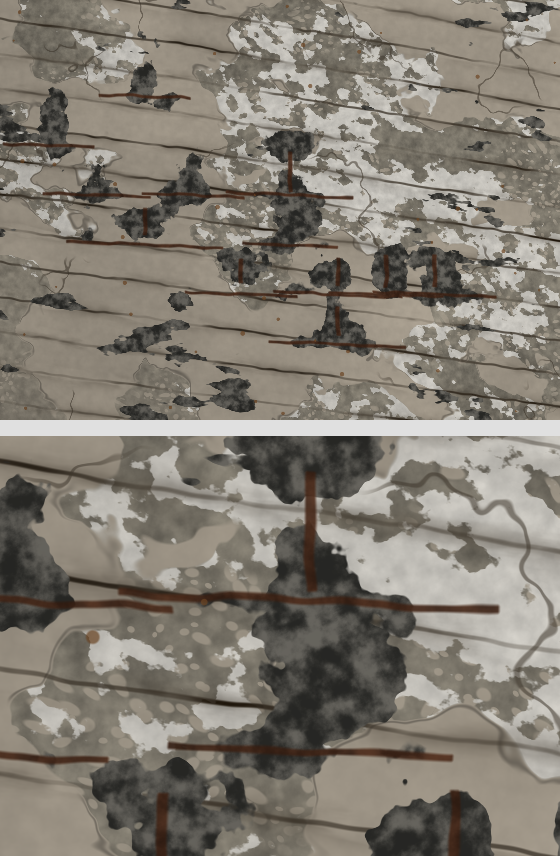
Top, the full canvas; bottom, a detail of the centre.
Reproduce this texture procedurally as a WebGL 1 fragment shader.

```glsl
precision highp float;
// Weathered concrete wall: peeling white paint, board seams, dark spalls and rusty bars.

uniform vec2 u_resolution;

const vec3 PLASTER   = vec3(0.61, 0.575, 0.52);
const vec3 WEATHERED = vec3(0.47, 0.45, 0.405);
const vec3 PAINT     = vec3(0.79, 0.78, 0.755);
const vec3 CHARCOAL  = vec3(0.15, 0.15, 0.14);
const vec3 STONE     = vec3(0.40, 0.39, 0.365);
const vec3 SEAM      = vec3(0.24, 0.21, 0.17);
const vec3 RUST      = vec3(0.25, 0.14, 0.085);
const vec3 RUST_SPOT = vec3(0.42, 0.27, 0.14);

const float BOARD_PITCH = 0.083;
const float BOARD_SLANT = 0.13;
const float BARE_LEVEL  = 0.455;  // paint cover below this has peeled off
const float WHITE_LEVEL = 0.522;  // paint above this is still white
const float CHIP_LEVEL  = 0.70;
const vec2  BAR_PITCH   = vec2(0.115, 0.118);
const int   SPALLS      = 12;

float hash(vec2 p) {
  return fract(sin(dot(p, vec2(127.1, 311.7))) * 43758.5453);
}

float noise(vec2 p) {
  vec2 i = floor(p), f = fract(p);
  f = f * f * (3.0 - 2.0 * f);
  return mix(mix(hash(i), hash(i + vec2(1.0, 0.0)), f.x),
             mix(hash(i + vec2(0.0, 1.0)), hash(i + 1.0), f.x), f.y);
}

float fbm(vec2 p) {
  float sum = 0.0, amp = 0.5;
  for (int i = 0; i < 5; i++) {
    sum += amp * noise(p);
    p = mat2(1.6, 1.2, -1.2, 1.6) * p + 17.3;
    amp *= 0.5;
  }
  return sum;
}

// Scattered round blobs; share is the fraction of cells that hold one.
float blobs(vec2 p, float share, float radius) {
  vec2 cell = floor(p);
  float mask = 0.0;
  for (int y = -1; y <= 1; y++) {
    for (int x = -1; x <= 1; x++) {
      vec2 id = cell + vec2(float(x), float(y));
      vec2 centre = id + vec2(hash(id + 3.1), hash(id + 8.7));
      float r = radius * (0.4 + 0.8 * hash(id + 5.3));
      float inside = 1.0 - smoothstep(r * 0.75, r * 1.15, length(p - centre));
      mask = max(mask, inside * step(hash(id), share));
    }
  }
  return mask;
}

float boxDistance(vec2 p, vec2 halfSize) {
  vec2 d = abs(p) - halfSize;
  return length(max(d, 0.0)) + min(max(d.x, d.y), 0.0);
}

void main() {
  vec2 p = gl_FragCoord.xy / u_resolution.y;
  float px = 1.0 / u_resolution.y;
  vec2 q = vec2(p.x, 1.25 * (p.y + BOARD_SLANT * p.x));
  vec2 warped = q + 0.03 * vec2(noise(q * 22.0), noise(q * 22.0 + 40.0));
  float grain = fbm(p * 75.0);
  float blotch = fbm(q * 4.0 + 9.0);

  // Smooth bare plaster, plainest in the lower left
  float plain = smoothstep(0.75, 0.2, length(p * vec2(0.9, 1.3)));
  float cover = fbm(warped * 5.0 + 2.0) - 0.07 * plain;
  vec3 col = PLASTER * (0.86 + 0.2 * blotch + 0.1 * grain);

  // Weathered grey layer with pale speckles
  float layer = smoothstep(BARE_LEVEL, BARE_LEVEL + 0.012, cover);
  vec3 grey = WEATHERED * (0.55 + 0.4 * blotch + 0.54 * grain);
  float speckle = blobs(warped * 62.0, 0.6, 0.42) * smoothstep(0.4, 0.56, fbm(q * 8.0 + 30.0));
  grey = mix(grey, PLASTER * 1.06, 0.75 * speckle);
  col = mix(col, grey, layer * (1.0 - 0.35 * plain));

  // White flakes, densest near peeled edges and to the right
  float rim = 1.0 - smoothstep(0.0, 0.06, cover - BARE_LEVEL);
  float flakes = 0.5 * fbm(warped * 6.0 + 50.0) + 0.5 * fbm(q * 38.0 + 70.0);
  flakes += 0.035 * rim + 0.06 * (p.x - 0.67) + 0.03 * (p.y - 0.5) - 0.08 * plain;
  float white = layer * smoothstep(WHITE_LEVEL - 0.008, WHITE_LEVEL + 0.02, flakes);
  col = mix(col, PAINT * (0.88 + 0.22 * grain), 0.92 * white);
  float lip = smoothstep(0.012, 0.0, abs(cover - BARE_LEVEL + 0.006));
  col *= 1.0 - 0.28 * lip * smoothstep(0.45, 0.6, fbm(q * 9.0 + 15.0));

  // Slanting board seams with soot beside them
  float board = p.y + BOARD_SLANT * p.x + 0.03 * p.x * p.x * p.y;
  board += 0.006 * (noise(p * 9.0) - 0.5) + 0.004 * (noise(p * 40.0) - 0.5);
  float seamDist = abs(fract(board / BOARD_PITCH) - 0.5) * BOARD_PITCH;
  float wear = smoothstep(0.36, 0.62, fbm(vec2(p.x * 5.0, floor(board / BOARD_PITCH) * 7.3)));
  float seam = 1.0 - smoothstep(0.0008, 0.0022 + px, seamDist);
  float soot = exp(-seamDist * 100.0) * smoothstep(0.42, 0.65, fbm(q * vec2(9.0, 30.0)));
  col = mix(col, SEAM, 0.8 * seam * (0.25 + 0.75 * wear) + 0.45 * soot);

  // Hairline cracks
  float crack = 1.0 - smoothstep(0.002, 0.007, abs(fbm(p * 4.0 + 80.0) - 0.5));
  col = mix(col, SEAM, 0.55 * crack * smoothstep(0.5, 0.6, noise(p * 6.0 + 21.0)));

  // Small dark chips, mostly along the seams
  vec3 rubble = mix(CHARCOAL, STONE, smoothstep(0.25, 0.75, grain));
  float chip = fbm(q * vec2(7.0, 13.0) + 44.0) + 0.05 * exp(-seamDist * 90.0);
  col = mix(col, rubble, smoothstep(CHIP_LEVEL, CHIP_LEVEL + 0.015, chip));

  // Spalls and rusty bars on a rough grid, falling from upper left to lower right
  float ragged = fbm(p * 15.0 + 12.0) - 0.485;
  float spall = 0.0, rust = 0.0;
  for (int i = 0; i < SPALLS; i++) {
    float n = float(i);
    float along = fract(n * 0.618);
    float r1 = hash(vec2(n, 4.0)), r2 = hash(vec2(n, 9.0));
    vec2 spot = vec2(0.17 + 0.86 * along, 0.75 - 0.42 * along + 0.42 * (r1 - 0.5));
    vec2 d = p - floor(spot / BAR_PITCH + 0.5) * BAR_PITCH;
    d.y += 0.04 * d.x;
    vec2 size = vec2(0.018 + 0.03 * r2, 0.028 + 0.022 * r1);
    float dist = boxDistance(d, size) + 0.2 * ragged - 0.004;
    float strip = boxDistance(d + vec2(0.0, 0.055), vec2(0.08 + 0.07 * r2, 0.001)) + 0.11 * ragged;
    spall = max(spall, 1.0 - smoothstep(-0.001, 0.002 + px, min(dist, strip)));
    vec2 wobble = 0.006 * vec2(noise(p * 35.0) - 0.5, noise(p * 35.0 + 60.0) - 0.5);
    float upright = boxDistance(d + wobble, vec2(0.0025, size.y));
    float level = boxDistance(d + wobble + vec2(0.0, 0.055), vec2(0.1 + 0.1 * r2, 0.0012));
    float bar = min(upright + 0.02 * step(r2, 0.3), level);
    rust = max(rust, 1.0 - smoothstep(0.0, 0.0025 + px, bar));
  }
  col = mix(col, rubble, spall);
  col = mix(col, RUST * (0.6 + 0.8 * grain), 0.9 * rust);
  col = mix(col, RUST_SPOT, 0.7 * blobs(p * 16.0, 0.12, 0.08));

  // Uneven daylight, dimmer in the lower left
  float light = 0.92 + 0.1 * smoothstep(0.0, 1.3, p.x + 0.5 * p.y);
  gl_FragColor = vec4(col * light, 1.0);
}
```
